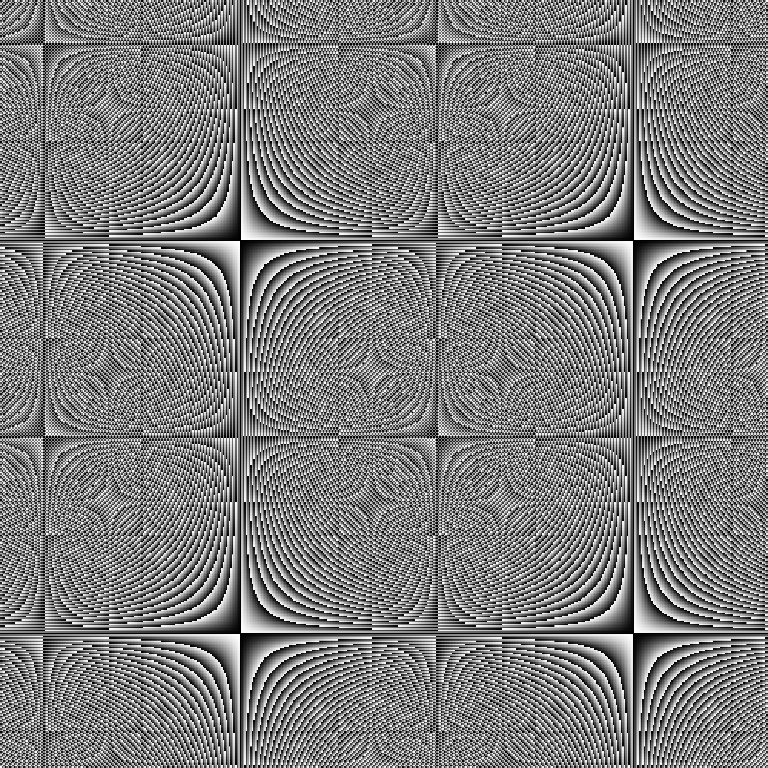
Reproduce this pattern procedurally as a WebGL 1 fragment shader.

```glsl
precision highp float;

// A modular multiplication table drawn as fine grey square cells: each cell
// shows the fraction of column * row / PERIOD. Coarse sampling of the
// hyperbolas makes the moire rosettes; the table repeats every PERIOD cells.

uniform vec2 u_resolution;

const float CELLS = 500.0;             // cells across the canvas
const float PERIOD = 256.0;            // cells in one repeat
const vec2 ZERO_CELL = vec2(156.0);    // column from left, row from top of the zero axes
const float EDGE_PIXELS = 0.04;        // width of the smoothed cell edge
const vec3 DARK = vec3(0.0);
const vec3 LIGHT = vec3(1.0);

// Product of the cell's wrapped indices, as a fraction of the period.
float tableValue(vec2 cell) {
  vec2 index = mod(cell - ZERO_CELL, PERIOD);
  return fract(index.x * index.y / PERIOD);
}

// Flat cells, blended only in a narrow band along their shared borders.
float smoothTable(vec2 position, float edgeWidth) {
  vec2 corner = floor(position + 0.5);
  vec2 blend = clamp((position - corner) / edgeWidth + 0.5, 0.0, 1.0);
  float upper = mix(tableValue(corner - 1.0),
                    tableValue(corner + vec2(0.0, -1.0)), blend.x);
  float lower = mix(tableValue(corner + vec2(-1.0, 0.0)),
                    tableValue(corner), blend.x);
  return mix(upper, lower, blend.y);
}

void main() {
  float size = min(u_resolution.x, u_resolution.y);
  vec2 canvas = vec2(gl_FragCoord.x, u_resolution.y - gl_FragCoord.y) / size;
  float edgeWidth = EDGE_PIXELS * CELLS / size;

  float shade = smoothTable(canvas * CELLS, edgeWidth);
  gl_FragColor = vec4(mix(DARK, LIGHT, shade), 1.0);
}
```
